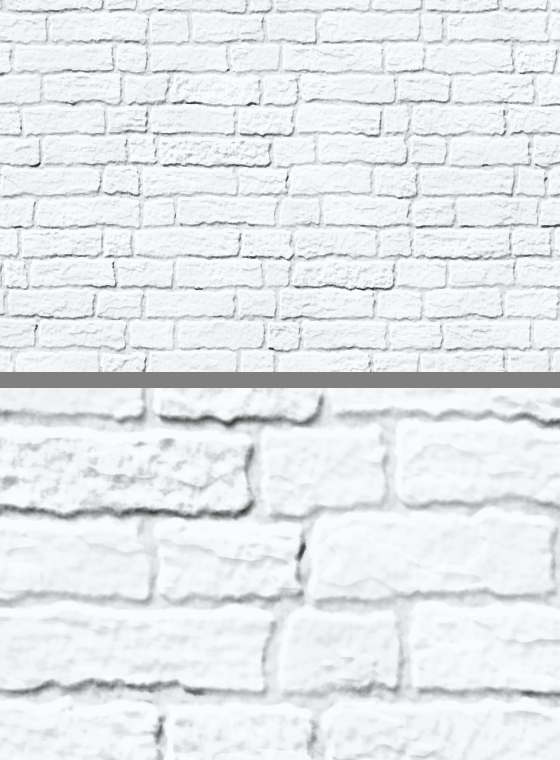
Top, the full canvas; bottom, a detail of the centre.
Give the GLSL for this texture, as a Shadertoy shader.

```glsl
// White painted brick wall in an uneven bond of long and short bricks.
// A height field of rounded, warped bricks and rough paint is built from
// noise, then shaded by the height drop towards a light at the upper left.

// Sine-free hash, 0..1
float hash(vec2 p) {
    vec3 q = fract(p.xyx * 0.1031);
    q += dot(q, q.yzx + 33.33);
    return fract((q.x + q.y) * q.z);
}

float noise(vec2 p) {
    vec2 i = floor(p), f = fract(p);
    f = f * f * (3.0 - 2.0 * f);
    return mix(mix(hash(i), hash(i + vec2(1, 0)), f.x),
               mix(hash(i + vec2(0, 1)), hash(i + vec2(1, 1)), f.x), f.y);
}

float fbm(vec2 p) {
    float sum = 0.0, amp = 0.5;
    for (int i = 0; i < 4; i++) {
        sum += amp * noise(p);
        p = mat2(1.6, 1.2, -1.2, 1.6) * p + 17.3;
        amp *= 0.5;
    }
    return sum;
}

// Position of vertical joint k: long and short bricks alternate, with jitter
float jointX(float k, float row) {
    float odd = mod(row, 2.0);
    float start = mix(0.36, 1.1, odd) + hash(vec2(row, 71.0)) * mix(0.15, 0.5, odd);
    float wander = hash(vec2(k + 40.0, row + 9.0)) * 2.0 - 1.0;
    return start + 4.39 * floor(k * 0.5) + 2.9 * mod(k, 2.0)
         + 0.1 * wander + 0.45 * wander * wander * wander;
}

// Wall relief; q is in course heights, y downwards. Returns (height, brick mask)
vec2 wall(vec2 q) {
    // Hand-laid wobble of the joints
    vec2 w = q + 0.13 * (vec2(noise(q * 1.3 + 5.0), noise(q * 1.3 + 61.0)) - 0.5)
               + 0.07 * (vec2(noise(q * 5.0 + 31.0), noise(q * 5.0 + 83.0)) - 0.5);
    float row = floor(w.y);

    // Find the brick that holds this point
    float first = 2.0 * floor(w.x / 4.39) - 3.0;
    float left = -100.0, right = 100.0, id = 0.0;
    for (int i = 0; i < 8; i++) {
        float k = first + float(i), x = jointX(k, row);
        if (x <= w.x) { left = x; id = k; }
        else right = min(right, x);
    }
    vec2 seed = vec2(id + 50.0, row + 20.0);
    float kind = hash(seed), streaky = hash(seed + 37.0);

    // Rounded box with a crumbling edge
    vec2 centre = vec2(0.5 * (left + right), row + 0.5 + 0.05 * (kind - 0.5));
    vec2 halfSize = vec2(0.5 * (right - left), 0.5) - 0.07 - 0.1;
    vec2 b = abs(w - centre) - halfSize;
    float d = length(max(b, 0.0)) + min(max(b.x, b.y), 0.0) - 0.1;
    d += 0.12 * (fbm(q * 6.0 + 11.0) - 0.47);
    float brick = smoothstep(0.04, -0.05, d);

    // Paint: lumps, brush streaks, flaked layers and fine grain
    float lumps = fbm(q * 7.0) * mix(0.3, 0.95, smoothstep(0.7, 0.95, kind));
    float streaks = 0.45 * streaky * fbm(q * vec2(1.4, 7.0) + seed);
    float flakes = 0.2 * smoothstep(0.52, 0.57, fbm(q * vec2(1.1, 2.4) + seed * 3.0));
    float grain = 0.13 * noise(q * 13.0);
    float mortar = 0.8 * fbm(q * 6.5 + 91.0);
    return vec2(mix(mortar, 0.75 + lumps + streaks + flakes, brick) + grain, brick);
}

void mainImage(out vec4 fragColor, in vec2 fragCoord) {
    vec2 p = fragCoord / iResolution.y;

    // About twelve courses fit the height; the top one is cut
    vec2 q = vec2(p.x, 1.0 - p.y) / 0.0825 + vec2(0.0, 0.6);

    // Average drop towards the light: positive values lie in shade
    vec2 here = wall(q), toLight = vec2(-0.45, -0.9);
    float drop = 0.0;
    for (int i = 1; i <= 3; i++)
        drop += (wall(q + toLight * 0.032 * float(i)).x - here.x) / 3.0;

    // Shade depth varies along the joints
    float depth = mix(0.35, 0.8, smoothstep(0.2, 0.8, noise(q * 0.9 + 7.0)));
    float joint = 1.0 - here.y;
    float tone = 0.962 - depth * max(drop, 0.0) - 0.15 * min(drop, 0.0);
    tone -= 0.05 * joint + 0.05 * (fbm(q * 0.8 + 43.0) - 0.4);

    // Rare open holes in the mortar
    tone -= 0.4 * joint * smoothstep(0.84, 0.93, noise(q * vec2(1.7, 2.5) + 29.0))
          * smoothstep(0.1, 0.4, drop);

    tone = clamp(tone, 0.2, 0.985);
    fragColor = vec4(min(tone * vec3(0.991, 1.0, 1.006), 1.0), 1.0);
}
```
